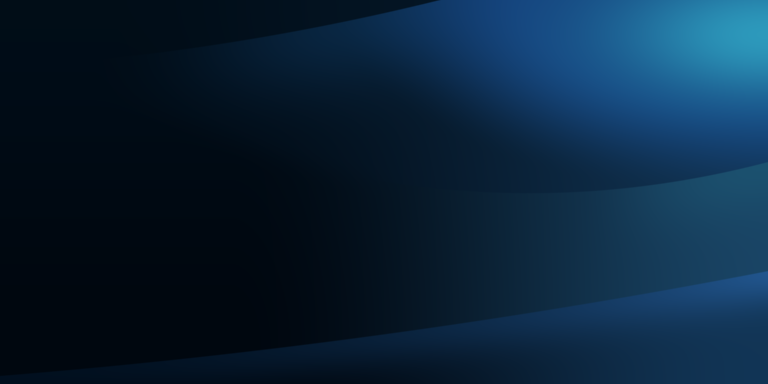
Reproduce this background procedurally as a Shadertoy shader.

```glsl
// Dark navy backdrop of sweeping curved sheets with a cyan glow at upper right.
// Three parabolas split the canvas; each sheet has its own horizontal ramp,
// and soft sheens or elliptical glows light the sheets along their edges.

const vec3 DEEP_LOW   = vec3(0.000, 0.026, 0.058);
const vec3 DEEP_HIGH  = vec3(0.002, 0.050, 0.092);
const vec3 SLATE      = vec3(0.070, 0.210, 0.340);
const vec3 STEEL      = vec3(0.100, 0.270, 0.400);
const vec3 TEAL       = vec3(0.110, 0.330, 0.445);
const vec3 ROYAL      = vec3(0.080, 0.260, 0.490);
const vec3 CYAN       = vec3(0.175, 0.600, 0.735);
const vec3 SHEEN_BLUE = vec3(0.040, 0.165, 0.285);
const vec3 RIM_DARK   = vec3(0.004, 0.060, 0.120);
const vec3 RIM_BRIGHT = vec3(0.130, 0.335, 0.555);

// Height of a parabola c.x + c.y * x + c.z * x * x
float curve(float x, vec3 c) {
    return c.x + x * (c.y + x * c.z);
}

// Antialiased coverage of the area where the signed height is positive
float cover(float height, float pixel) {
    return smoothstep(-pixel, pixel, height);
}

// Bell-shaped falloff with the given width
float bell(float d, float width) {
    float t = d / width;
    return exp(-t * t);
}

// Normalised elliptical distance from a centre
float ellipse(vec2 p, vec2 center, vec2 radius) {
    return length((p - center) / radius);
}

// Main sheet: dark ramp, sheen under the upper edge, blue and cyan glow
vec3 glowSheet(vec2 p, vec3 deep, float depth) {
    vec3 color = mix(deep, SLATE, smoothstep(0.2, 1.1, p.x));
    float sheen = bell(max(depth, 0.0), 0.17) * smoothstep(0.12, 0.55, p.x);
    color = mix(color, SHEEN_BLUE, sheen * (1.0 - smoothstep(0.6, 0.9, p.x)));
    float halo = ellipse(p, vec2(1.0, 1.0), vec2(0.5, 0.45));
    color = mix(color, ROYAL, 1.0 - smoothstep(0.6, 1.15, halo));
    float core = ellipse(p, vec2(1.0, 0.91), vec2(0.42, 0.36));
    return mix(color, CYAN, bell(core, 0.47));
}

// Middle sheet: steel ramp with a teal tint near its upper right edge
vec3 middleSheet(vec2 p, vec3 deep, float depth) {
    vec3 color = mix(deep, STEEL, smoothstep(0.3, 1.05, p.x));
    float tint = bell(max(depth, 0.0), 0.12) * smoothstep(0.75, 1.0, p.x);
    return mix(color, TEAL, 0.8 * tint);
}

// Bottom sheet: slate ramp with a bright rim along the upper edge
vec3 bottomSheet(vec2 p, vec3 deep, float depth) {
    vec3 color = mix(deep, SLATE * 0.98, smoothstep(0.35, 1.0, p.x));
    vec3 rim = mix(RIM_DARK, RIM_BRIGHT, p.x * p.x);
    return mix(color, rim, bell(max(depth, 0.0), 0.085));
}

void mainImage(out vec4 fragColor, in vec2 fragCoord) {
    vec2 p = fragCoord / iResolution.xy;
    float pixel = 1.0 / iResolution.y;
    vec3 deep = mix(DEEP_LOW, DEEP_HIGH, smoothstep(0.1, 1.0, p.y));

    // Depth below each dividing curve
    float upper  = curve(p.x, vec3(0.824, 0.121, 0.325)) - p.y;
    float middle = curve(p.x, vec3(0.898, -1.163, 0.843)) - p.y;
    float lower  = curve(p.x, vec3(0.021, 0.160, 0.113)) - p.y;

    // Stack the sheets from top to bottom
    vec3 color = mix(deep, SLATE, 0.2 * smoothstep(0.15, 0.6, p.x));
    color = mix(color, glowSheet(p, deep, upper), cover(upper, pixel));
    float reveal = smoothstep(0.46, 0.58, p.x);
    float seam = mix(smoothstep(-0.05, 0.05, middle), cover(middle, pixel), reveal);
    color = mix(color, middleSheet(p, deep, middle), seam);
    color = mix(color, bottomSheet(p, deep, lower), cover(lower, pixel));

    fragColor = vec4(color, 1.0);
}
```
